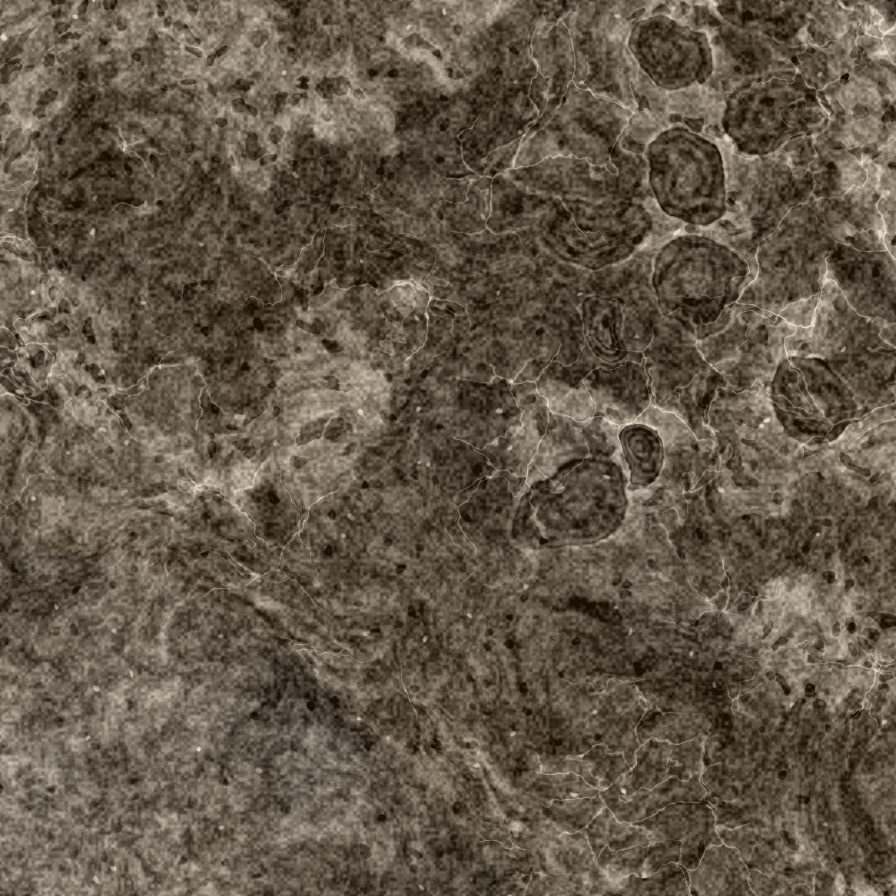
Reproduce this texture procedurally as a Shadertoy shader.

```glsl
float hash(vec2 p) {
    vec3 q = fract(p.xyx * vec3(.1031, .1030, .0973));
    q += dot(q, q.yzx + 33.33);
    return fract((q.x + q.y) * q.z);
}

float noise(vec2 p) {
    vec2 i = floor(p), f = fract(p);
    f = f * f * (3. - 2. * f);
    return mix(mix(hash(i), hash(i + vec2(1, 0)), f.x),
               mix(hash(i + vec2(0, 1)), hash(i + vec2(1, 1)), f.x), f.y);
}

float fbm(vec2 p) {
    float sum = 0., amp = .5;
    for (int i = 0; i < 5; i++) {
        sum += amp * noise(p);
        p = mat2(1.6, 1.2, -1.2, 1.6) * p + 7.3;
        amp *= .5;
    }
    return sum / .969;
}

// Cellular pattern: nearest distance, gap to the second nearest, cell id
vec3 cells(vec2 p) {
    vec2 home = floor(p);
    float near = 9., second = 9., id = 0.;
    for (int y = -1; y <= 1; y++)
    for (int x = -1; x <= 1; x++) {
        vec2 c = home + vec2(x, y);
        float d = length(c + vec2(hash(c), hash(c + 51.7)) - p);
        if (d < near) { second = near; near = d; id = hash(c + 93.1); }
        else second = min(second, d);
    }
    return vec3(near, second - near, id);
}

mat2 rotation(float a) {
    return mat2(cos(a), -sin(a), sin(a), cos(a));
}

void mainImage(out vec4 fragColor, in vec2 fragCoord) {
    vec2 uv = fragCoord / iResolution.y;
    vec2 warp = vec2(fbm(uv * 5.), fbm(uv * 5. + 17.)) - .5;
    vec2 crumple = vec2(fbm(uv * 24. + 5.), fbm(uv * 24. + 41.)) - .5;
    vec2 p = uv + .12 * warp + .045 * crumple;

    // Height above the curved band that sinks to the lower right
    float height = uv.y - (.46 - .45 * uv.x - .5 * uv.x * uv.x) + .12 * warp.y + .02 * crumple.x;
    float slab = smoothstep(.0, -.03, height);
    float band = smoothstep(-.03, .0, height) * smoothstep(.15, .05, height);

    // Broad dark blocks
    float block = 0.;
    for (int i = 0; i < 4; i++) {
        vec2 centre = vec2(.12 + .145 * float(i), .69 - .15 * float(i) + .09 * float(i % 2));
        vec2 q = (uv - centre + .3 * warp + .05 * crumple) / vec2(.13, .09);
        block = max(block, smoothstep(1.1, .8, length(q)));
    }

    // Dark fragments set in a pale crumbly matrix
    vec3 shard = cells(p * 11.);
    vec3 crumb = cells(p * vec2(38, 46));
    float spread = fbm(p * 8. + 3.) + .05 * smoothstep(.55, 1., uv.x) - .11 * block;
    float matrix = smoothstep(.45, .58, spread + .12 * (shard.x - .45));
    float dark = .23 + .17 * shard.z + .35 * (fbm(p * 30.) - .5);
    float pale = .65 + .7 * (fbm(p * 34. + 9.) - .5);
    pale -= .33 * step(.55, crumb.z) * smoothstep(.42, .3, crumb.x);
    float tone = mix(dark, pale, matrix);

    // Streaked band and smooth slab
    float streak = fbm(vec2(uv.x * 9., height * 75.) + 6. * warp + 2. * crumple);
    tone = mix(tone, .43 + 1.3 * (streak - .5), .65 * band);
    float haze = smoothstep(.35, .0, length(uv - vec2(.14, .06)));
    float slabTone = .42 + .2 * haze + .8 * (fbm(uv * 14. + 2.) - .5) + .5 * (fbm(uv * 60.) - .5);
    tone = mix(tone, slabTone, .9 * slab);

    // Ringed oval nodules in the upper right
    for (int i = 0; i < 10; i++) {
        float k = float(i);
        vec2 centre = vec2(.62 + .32 * hash(vec2(k, 4.)), 1. - .063 * k);
        float size = .025 + .04 * hash(vec2(k, 11.));
        vec2 q = rotation(6.3 * hash(vec2(k, 23.))) * (uv - centre + .07 * warp + .025 * crumple);
        float r = length(q / vec2(size, size * .72));
        float ring = sin(r * 21. + 5. * fbm(uv * 18. + k));
        float inside = smoothstep(1.04, .96, r);
        float body = .22 + .12 * ring + .25 * smoothstep(.4, .1, r) * noise(uv * 90.);
        tone = mix(tone, body, .9 * inside);
        tone += .2 * smoothstep(.1, .0, abs(r - 1.07));
    }

    // Thin pale veins, broken along their length
    float broken = smoothstep(.46, .62, fbm(uv * 9. + 31.));
    float vein = smoothstep(.05, .0, shard.y) * broken;
    float thread = smoothstep(.022, .0, abs(fbm(p * 13. + 60.) - .5));
    tone += (.36 * vein + .24 * thread * (.3 + broken)) * (1. - .8 * slab);

    // Pits, bright specks and grain
    vec3 spot = cells(uv * 32. + .8 * crumple);
    tone -= .28 * step(.72, spot.z) * smoothstep(.2, .1, spot.x);
    tone += .5 * step(spot.z, .09) * smoothstep(.13, .04, spot.x);
    tone += .65 * (fbm(uv * 85. + 20. * warp) - .5);
    tone += .38 * (noise(uv * 270.) - .5);

    vec3 color = mix(vec3(.13, .085, .03), vec3(.75, .70, .63), clamp(tone, -.05, 1.25));
    color += vec3(.02, .0, -.025) * (fbm(uv * 6. + 80.) - .5 - .4 * slab);
    fragColor = vec4(color, 1.);
}
```
